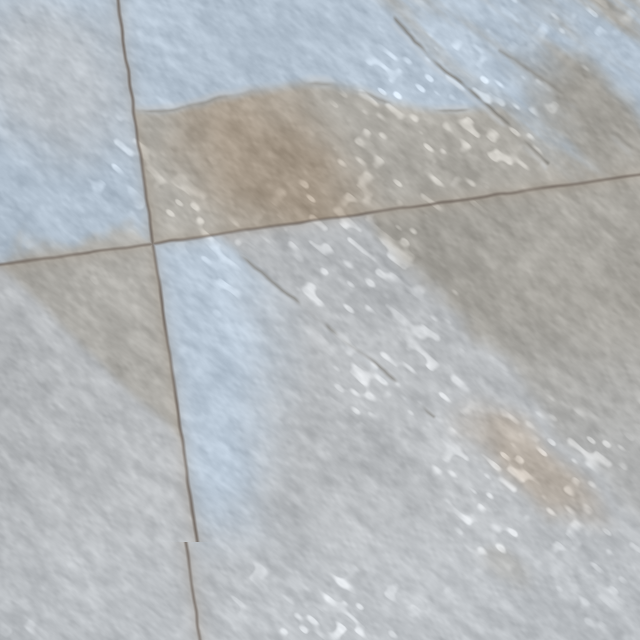
This texture is drawn by a Shadertoy shader. Its source:

```glsl
// Weathered slate paving: four slabs meet at two thin, slanted joints.
// Soft regions of blue, grey and rust are laid per slab, then diagonal
// clefts, stretched grain noise and pale mineral flecks are added on top.

const vec3 GREY  = vec3(0.715, 0.727, 0.738);
const vec3 BLUE  = vec3(0.700, 0.755, 0.810);
const vec3 PALE  = vec3(0.765, 0.785, 0.805);
const vec3 TAUPE = vec3(0.645, 0.635, 0.610);
const vec3 RUST  = vec3(0.640, 0.580, 0.510);
const vec3 JOINT = vec3(0.420, 0.385, 0.360);

float hash(vec2 p) {
    return fract(sin(dot(p, vec2(127.1, 311.7))) * 43758.5453);
}

float noise(vec2 p) {
    vec2 i = floor(p), f = fract(p);
    f = f * f * (3.0 - 2.0 * f);
    return mix(mix(hash(i), hash(i + vec2(1, 0)), f.x),
               mix(hash(i + vec2(0, 1)), hash(i + vec2(1, 1)), f.x), f.y);
}

float fbm(vec2 p) {
    float sum = 0.0, amp = 0.5;
    for (int i = 0; i < 5; i++) {
        sum += amp * noise(p);
        p = mat2(1.6, 1.2, -1.2, 1.6) * p + 7.3;
        amp *= 0.5;
    }
    return sum;
}

// Axes along and across the diagonal bedding of the stone.
vec2 toGrain(vec2 p) {
    return vec2(dot(p, vec2(0.77, -0.64)), dot(p, vec2(0.64, 0.77)));
}

// Soft ellipse aligned with the grain.
float spot(vec2 p, vec2 centre, vec2 radii) {
    return 1.0 - smoothstep(0.3, 1.0, length(toGrain(p - centre) / radii));
}

float segment(vec2 p, vec2 a, vec2 b) {
    vec2 d = b - a;
    return length(p - a - d * clamp(dot(p - a, d) / dot(d, d), 0.0, 1.0));
}

// Signed distance to the line a-b, positive on its upper right when it falls.
float side(vec2 p, vec2 a, vec2 b) {
    vec2 d = normalize(b - a);
    return dot(p - a, vec2(-d.y, d.x));
}

float stroke(float dist, float width, float pixel) {
    return 1.0 - smoothstep(width - pixel, width + pixel, abs(dist));
}

// A broken dark crack with a pale lip on its lower left.
vec3 cleft(vec3 col, vec2 p, vec2 a, vec2 b, float strength, float pixel) {
    float wear = strength * smoothstep(0.25, 0.65, noise(p * 38.0));
    vec2 lip = vec2(0.005, 0.006);
    col = mix(col, PALE + 0.04, 0.6 * wear * stroke(segment(p + lip, a, b), 0.003, pixel + 0.004));
    return mix(col, TAUPE * 0.78, wear * stroke(segment(p, a, b), 0.002, pixel + 0.002));
}

void mainImage(out vec4 fragColor, in vec2 fragCoord) {
    vec2 p = fragCoord / iResolution.xy;
    float pixel = 1.0 / iResolution.y;
    vec2 warp = vec2(fbm(p * 9.0), fbm(p * 9.0 + 31.0)) - 0.48;
    vec2 q = p + 0.07 * warp;
    vec2 r = p + 0.022 * warp;
    vec2 g = toGrain(p);

    // Joints: one slants up to the right, one leans and steps near the foot.
    float ragged = 0.0025 * (noise(p * 45.0) - 0.5);
    float across = p.y - 0.586 - 0.141 * p.x + ragged;
    float step1 = 0.018 * (1.0 - step(0.153, p.y));
    float down = p.x - 0.240 + 0.147 * (p.y - 0.616) + step1 + ragged;
    float above = smoothstep(-pixel, pixel, across);
    float right = smoothstep(-pixel, pixel, down);

    // Upper slabs: blue sheets over a rusty band, streaked grey at the corner.
    vec2 c1 = vec2(0.56, 1.02), c2 = vec2(0.86, 0.745);
    float ledge = 0.845 + 0.022 * sin(q.x * 13.0 - 4.7);
    float band = 1.0 - smoothstep(-0.012, 0.015, r.y - ledge);
    float corner = smoothstep(-0.01, 0.03, side(r, c1, c2));
    vec3 upper = mix(BLUE, mix(TAUPE + 0.035, RUST, 0.75 * spot(q, vec2(0.42, 0.74), vec2(0.24, 0.16))), band);
    vec3 streaks = mix(TAUPE, BLUE, smoothstep(0.32, 0.62, fbm(g * vec2(3.0, 17.0))));
    upper = mix(upper, mix(streaks, TAUPE, spot(q, vec2(0.95, 0.80), vec2(0.22, 0.08))), corner);
    vec3 upperLeft = mix(BLUE, GREY, 0.7 * spot(q, vec2(0.08, 0.88), vec2(0.20, 0.16)));
    upperLeft = mix(upperLeft, TAUPE + 0.04, 0.8 * (1.0 - smoothstep(0.0, 0.055, across + 0.2 * warp.x)));

    // Lower slabs: a blue wedge, a brown shoulder and paler stone at the foot.
    vec2 c3 = vec2(0.341, 0.632), c4 = vec2(0.68, 0.35);
    float wedge = (1.0 - smoothstep(-0.01, 0.01, side(r, c3, c4)))
                * (1.0 - smoothstep(0.10, 0.24, q.x - 0.24))
                * smoothstep(0.08, 0.24, q.y);
    float shoulder = smoothstep(-0.01, 0.03, side(q, vec2(0.57, 0.66), vec2(0.76, 0.45)));
    vec3 lower = mix(GREY, BLUE + 0.015, wedge);
    lower = mix(lower, mix(TAUPE, GREY, 0.7 - 0.7 * smoothstep(0.25, 0.55, q.y)), shoulder);
    lower = mix(lower, RUST + 0.04, 0.6 * spot(q, vec2(0.83, 0.27), vec2(0.17, 0.07)));
    lower = mix(lower, TAUPE, 0.8 * spot(q, vec2(0.79, 0.10), vec2(0.07, 0.04)));
    float flake = smoothstep(-0.01, 0.012, side(r, vec2(0.03, 0.557), vec2(0.25, 0.35)));
    vec3 lowerLeft = mix(GREY, TAUPE + 0.02, 0.85 * flake);
    float foot = 0.55 * (1.0 - smoothstep(0.0, 0.30, q.y));

    vec3 col = mix(mix(mix(lowerLeft, PALE, foot), mix(lower, PALE, foot), right),
                   mix(upperLeft, upper, right), above);

    // Surface: cloudy tone, fine bedding grain and clustered bright flecks.
    col += 0.10 * (fbm(p * 7.0 + 4.0) - 0.48);
    col += 0.15 * (fbm(g * vec2(30.0, 75.0)) - 0.48);
    col += 0.05 * (noise(g * vec2(100.0, 190.0)) - 0.5);
    float rough = smoothstep(0.48, 0.68, fbm(p * 5.0 + 12.0));
    col += 0.15 * rough * smoothstep(0.62, 0.9, noise(g * vec2(45.0, 95.0) + 9.0));

    // Clefts, the pale ledge rim, then the stained joints.
    col = cleft(col, r, c3, c4, 0.75, pixel);
    col = cleft(col, r, c1, c2, 0.90, pixel);
    col = cleft(col, r, vec2(0.78, 0.92), vec2(1.02, 0.75), 0.45, pixel);
    float rim = above * right * (1.0 - corner) * smoothstep(0.3, 0.7, noise(p * 24.0));
    col = mix(col, PALE + 0.03, 0.5 * rim * stroke(r.y - ledge - 0.006, 0.004, 0.006));
    col = mix(col, TAUPE * 0.85, 0.6 * rim * stroke(r.y - ledge, 0.002, 0.003));
    col = mix(col, RUST, 0.35 * exp(-min(abs(across), abs(down)) * 110.0));
    float joint = max(0.75 * stroke(across, 0.0022, pixel + 0.001), 0.85 * stroke(down, 0.0022, pixel + 0.001));
    col = mix(col, JOINT, joint * (0.65 + 0.35 * noise(p * 30.0)));

    fragColor = vec4(clamp(col, 0.0, 1.0), 1.0);
}
```
